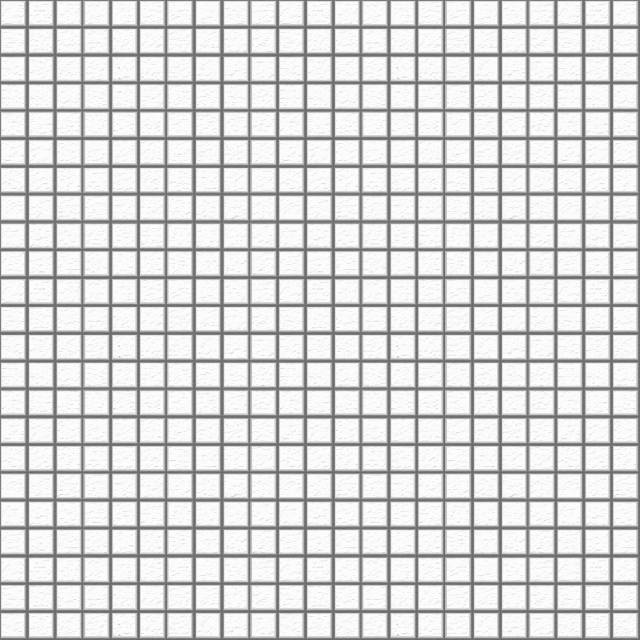
This texture is drawn by a WebGL 2 fragment shader. Its source:

```glsl
#version 300 es
precision highp float;
// Grid of small white embossed tiles with bevelled edges and dark grey joints.
uniform vec2 u_resolution;
out vec4 outColor;

const float TILES = 23.0;       // tiles across and down
const float BLOCK = 10.0;       // tiles before the wear repeats
const float JOINT_HALF = 0.058; // half joint width, in tiles
const float JOINT_DARK = 0.42;
const float JOINT_EDGE = 0.52;
const float BEVEL_SHADE = 0.68;
const float BEVEL_LIGHT = 0.82;
const float TILE_WHITE = 0.99;

float hash(vec2 p) {
    vec3 q = fract(p.xyx * vec3(0.1031, 0.1030, 0.0973));
    q += dot(q, q.yzx + 33.33);
    return fract((q.x + q.y) * q.z);
}

// Value noise that wraps after the given number of lattice steps.
float wrappedNoise(vec2 p, vec2 period) {
    vec2 cell = floor(p);
    vec2 f = fract(p);
    f = f * f * (3.0 - 2.0 * f);
    vec2 a = mod(cell, period);
    vec2 b = mod(cell + 1.0, period);
    return mix(mix(hash(a), hash(vec2(b.x, a.y)), f.x),
               mix(hash(vec2(a.x, b.y)), hash(b), f.x), f.y);
}

float plasterHeight(vec2 p) {
    vec2 coarse = vec2(8.0, 13.0);
    vec2 fine = vec2(15.0, 23.0);
    return 0.6 * wrappedNoise(p * coarse, coarse * BLOCK)
         + 0.4 * wrappedNoise(p * fine, fine * BLOCK);
}

// Soft step centred on an edge, never sharper than one pixel.
float softStep(float edge, float soft, float x, float pixel) {
    float w = max(soft, 0.5 * pixel);
    return smoothstep(edge - w, edge + w, x);
}

// Tone across one joint; s is the signed distance from its centre.
float jointTone(float s, float halfWidth, float pale, float pixel) {
    float d = abs(s);
    float tone = mix(JOINT_DARK, JOINT_EDGE, smoothstep(0.0, halfWidth, d));
    float shadow = mix(BEVEL_SHADE, BEVEL_LIGHT, smoothstep(halfWidth, halfWidth + 0.035, d));
    float side = s < 0.0 ? shadow : BEVEL_LIGHT + 0.06;
    float rim = s < 0.0 ? 0.060 : 0.030;
    tone = mix(tone, side, softStep(halfWidth, 0.014, d, pixel));
    tone = mix(tone, TILE_WHITE, softStep(halfWidth + rim, 0.016, d, pixel));
    // Thin bright ridge on the lit side of some joints
    float ridge = 1.0 - softStep(0.018, 0.012, abs(s - 0.035), pixel);
    return mix(tone, max(tone, BEVEL_LIGHT), ridge * pale);
}

// Small grey pit in one tile of each block.
float pit(vec2 p, vec2 centre, float radius, float pixel) {
    vec2 d = mod(p - centre + 0.5 * BLOCK, BLOCK) - 0.5 * BLOCK;
    return 1.0 - softStep(radius, 0.015, length(d), pixel);
}

void main() {
    vec2 uv = gl_FragCoord.xy / u_resolution;
    vec2 p = vec2(uv.x, 1.0 - uv.y) * TILES + 0.02;
    float pixel = TILES / min(u_resolution.x, u_resolution.y);

    // Nearest joint on each axis, with slight variation from joint to joint
    vec2 index = floor(p + 0.5);
    vec2 s = p - index;
    vec2 id = mod(index, BLOCK);
    float widthX = JOINT_HALF + 0.008 * (hash(vec2(id.x, 3.0)) - 0.5);
    float widthY = JOINT_HALF + 0.008 * (hash(vec2(id.y, 71.0)) - 0.5);
    float paleX = id.x > 0.5 && mod(id.x, 3.0) < 0.5 ? 0.75 : 0.0;
    float paleY = 0.25 * step(0.7, hash(vec2(id.y, 19.0)));
    float tone = min(jointTone(s.x, widthX, paleX, pixel),
                     jointTone(s.y, widthY, paleY, pixel));

    // Embossed plaster grain, stronger toward the lower edge
    float slope = plasterHeight(p) - plasterHeight(p + vec2(0.015, 0.035));
    float face = smoothstep(0.85, 0.97, tone);
    float grain = mix(0.20, 0.34, fract(p.y));
    tone -= face * grain * max(slope - 0.03, 0.0);
    tone += (1.0 - face) * 0.05 * slope;

    // Sparse pits
    float pits = pit(p, vec2(4.30, 2.46), 0.030, pixel);
    pits = max(pits, pit(p, vec2(4.31, 2.84), 0.035, pixel));
    pits = max(pits, 0.6 * pit(p, vec2(8.18, 5.29), 0.030, pixel));
    pits = max(pits, 0.6 * pit(p, vec2(8.58, 5.29), 0.030, pixel));
    tone = mix(tone, min(tone, 0.72), 0.7 * pits);

    outColor = vec4(vec3(clamp(tone, 0.0, 1.0)), 1.0);
}
```
